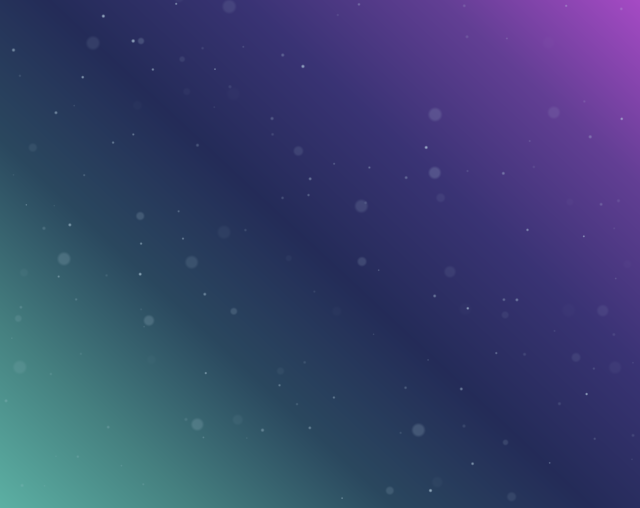
Give the GLSL for this background, as a Shadertoy shader.

```glsl
#define TEAL vec3(0.36, 0.69, 0.64)
#define SEA vec3(0.27, 0.50, 0.50)
#define SLATE vec3(0.165, 0.28, 0.37)
#define NAVY vec3(0.14, 0.17, 0.345)
#define INDIGO vec3(0.225, 0.20, 0.455)
#define VIOLET vec3(0.385, 0.245, 0.58)
#define ORCHID vec3(0.65, 0.29, 0.77)
#define DUST_COLOR vec3(0.72, 0.82, 0.88)
#define SLOPE vec2(0.54, 0.46)
#define DISC_GRID 12.0
#define SPECK_GRID 20.0

vec3 hash3(vec2 cell) {
    vec3 q = fract(cell.xyx * vec3(0.1031, 0.1030, 0.0973));
    q += dot(q, q.yxz + 33.33);
    return fract((q.xxy + q.yzz) * q.zyx);
}

// Diagonal ramp through evenly spaced colour stops
vec3 aurora(float t) {
    vec3 stops[7] = vec3[7](TEAL, SEA, SLATE, NAVY, INDIGO, VIOLET, ORCHID);
    float s = clamp(t, 0.0, 1.0) * 6.0;
    vec3 color = stops[0];
    for (int i = 1; i < 7; i++) {
        color = mix(color, stops[i], clamp(s - float(i - 1), 0.0, 1.0));
    }
    return color;
}

// One jittered dot per occupied cell; sizes and opacities vary by cell
float dust(vec2 p, float grid, float density, vec2 radii, vec2 opacity, float soft) {
    vec2 cell = floor(p * grid);
    vec3 place = hash3(cell + grid * 3.7);
    vec3 look = hash3(cell + grid * 9.1 + 17.0);
    vec2 center = (cell + mix(vec2(0.15), vec2(0.85), place.xy)) / grid;
    float radius = mix(radii.x, radii.y, look.x);
    float blur = soft * radius + 0.7 / iResolution.x;
    float shape = 1.0 - smoothstep(radius - blur, radius + blur, length(p - center));
    float strength = mix(opacity.x, opacity.y, look.y * look.y);
    return shape * strength * step(place.z, density);
}

void mainImage(out vec4 fragColor, in vec2 fragCoord) {
    vec2 uv = fragCoord / iResolution.xy;
    vec2 p = fragCoord / iResolution.x;

    // Background sweep from lower left to upper right
    vec3 color = aurora(0.5 + dot(uv - 0.5, SLOPE));

    // Faint out-of-focus discs, then small bright specks
    float discs = dust(p, DISC_GRID, 0.38, vec2(0.004, 0.010), vec2(0.02, 0.20), 0.2);
    float specks = dust(p, SPECK_GRID, 0.30, vec2(0.0008, 0.0022), vec2(0.12, 0.75), 0.3);
    color = mix(color, DUST_COLOR, discs);
    color = mix(color, DUST_COLOR, specks);

    fragColor = vec4(color, 1.0);
}
```
